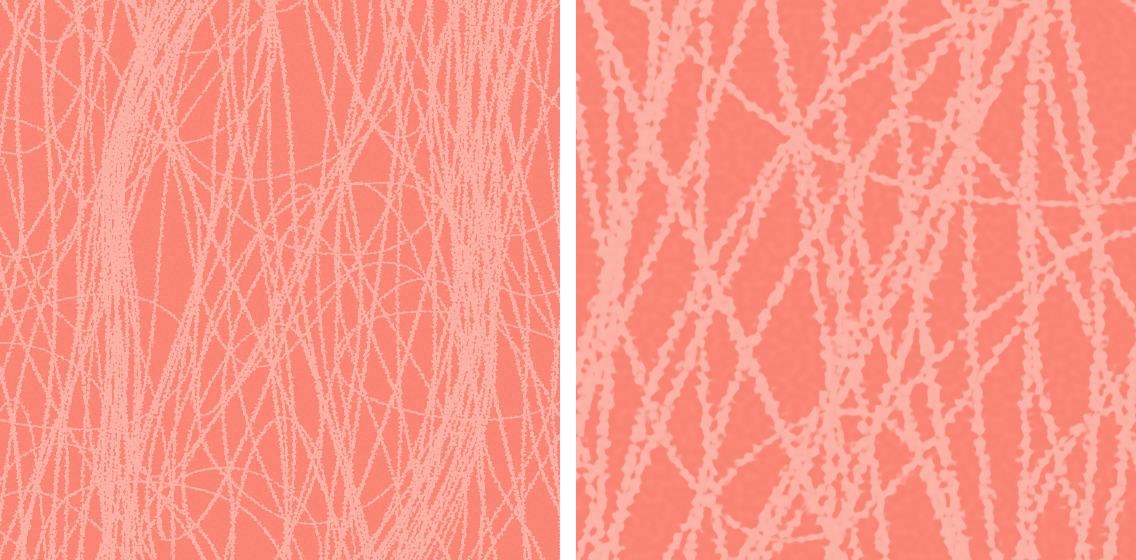
Left: the whole. Right: its middle third, enlarged.
This pattern is drawn by a WebGL 2 fragment shader. Its source:

```glsl
#version 300 es
precision highp float;

uniform vec2 u_resolution;
out vec4 fragColor;

// Colours
const vec3 CORAL = vec3(0.982, 0.522, 0.460);
const vec3 BLUSH = vec3(0.985, 0.690, 0.642);
const float MOTTLE = 0.025;

// Line quality, in canvas units
const float THIN = 0.0017;        // half width of level strokes
const float THICK = 0.0032;       // half width of upright strokes
const float EDGE = 0.0012;
const float GRAIN_SCALE = 210.0;
const float GRAIN_DEPTH = 0.0056;
const float WARP_SCALE = 3.5;
const float WARP_DEPTH = 0.035;

// Stroke counts
const int STRANDS = 46;
const int BUNDLE_STRANDS = 15;
const int ARCHES = 20;
const int LOOPS = 18;

// Bundle layout
const vec2 KNOT = vec2(0.20, 0.62);
const float BUNDLE_BEND = 0.75;
const vec2 BUNDLE_TURN = vec2(1.05, 1.0);

vec4 hash4(float n) {
    vec4 q = fract(n * vec4(0.1031, 0.1030, 0.0973, 0.1099));
    q += dot(q, q.wzxy + 33.33);
    return fract((q.xxyz + q.yzzw) * q.zywx);
}

vec2 latticeGradient(vec2 cell) {
    vec3 q = fract(cell.xyx * vec3(0.1031, 0.1030, 0.0973));
    q += dot(q, q.yzx + 33.33);
    float angle = 6.2832 * fract((q.x + q.y) * q.z);
    return vec2(cos(angle), sin(angle));
}

float gradientNoise(vec2 p) {
    vec2 cell = floor(p), f = fract(p);
    vec2 w = f * f * f * (f * (f * 6.0 - 15.0) + 10.0);
    vec2 e = vec2(0.0, 1.0);
    float a = dot(latticeGradient(cell), f);
    float b = dot(latticeGradient(cell + e.yx), f - e.yx);
    float c = dot(latticeGradient(cell + e.xy), f - e.xy);
    float d = dot(latticeGradient(cell + e.yy), f - e.yy);
    return mix(mix(a, b, w.x), mix(c, d, w.x), w.y);
}

// Signed depth inside a stroke along field = 0; upright strokes are wider and rougher
float stroke(float field, vec2 slope, float weight, float grain) {
    float len = max(length(slope), 1e-4);
    float upright = abs(slope.x) / len;
    float halfWidth = mix(THIN, THICK * mix(0.75, 1.2, weight), upright * upright);
    return halfWidth - abs(field) / len + grain * mix(0.25, 1.0, upright);
}

// Long wavy line running from bottom to top
float strand(vec2 p, float id, float x, float tilt, float grain) {
    vec4 h = hash4(id + 0.5);
    float amp = mix(0.015, 0.08, h.x), freq = mix(2.5, 7.0, h.y);
    float phase = freq * p.y + 6.2832 * h.z;
    float field = p.x - x - amp * sin(phase);
    return stroke(field, vec2(1.0, -tilt - amp * freq * cos(phase)), h.w, grain);
}

// Dense sheaf that narrows at the knot and bends away above it
float bundle(vec2 p, float seed, float grain) {
    float ink = -1.0;
    float y = p.y - KNOT.y, above = max(y, 0.0);
    for (int i = 0; i < BUNDLE_STRANDS; i++) {
        float id = seed + float(i);
        vec4 h = hash4(id);
        float tilt = 0.08 + 0.32 * (h.y - 0.5);
        float x = KNOT.x + 0.07 * (h.x - 0.5) + tilt * y + BUNDLE_BEND * above * above;
        float field = p.x - x - 0.012 * sin(9.0 * y + 6.2832 * h.z);
        vec2 slope = vec2(1.0, -tilt - 2.0 * BUNDLE_BEND * above);
        ink = max(ink, stroke(field, slope, h.w, grain));
    }
    return ink;
}

// Open curve, either upright or hanging
float arch(vec2 p, float id, float grain) {
    vec4 h = hash4(id), k = hash4(id + 0.5);
    float shear = 0.6 * (k.x - 0.5);
    float v = p.y - h.y, u = p.x - mix(-0.05, 1.05, h.x) - shear * v;
    float bend = mix(3.0, 45.0, h.z * h.z) * (h.w < 0.5 ? -1.0 : 1.0);
    vec2 slope = vec2(-2.0 * bend * u, 1.0 + 2.0 * bend * u * shear);
    return stroke(v - bend * u * u, slope, k.y, grain);
}

// Closed, leaning oval
float loop(vec2 p, float id, float grain) {
    vec4 h = hash4(id), k = hash4(id + 0.5);
    float shear = 0.8 * (k.x - 0.5);
    vec2 radius = mix(vec2(0.06, 0.09), vec2(0.26, 0.34), h.zw);
    vec2 q = p - mix(vec2(-0.1), vec2(1.1), h.xy);
    q.x -= shear * q.y;
    q /= radius;
    float r = max(length(q), 1e-3);
    vec2 slope = q / (r * radius);
    slope.y -= shear * slope.x;
    return stroke(r - 1.0, slope, k.y, grain);
}

void main() {
    vec2 p = gl_FragCoord.xy / u_resolution.y;
    float noise = gradientNoise(p * GRAIN_SCALE);
    float grain = GRAIN_DEPTH * noise;
    vec2 warp = vec2(gradientNoise(p * WARP_SCALE), gradientNoise(p * WARP_SCALE + 41.3));
    vec2 bent = p + WARP_DEPTH * warp;

    // Layers of strokes
    float ink = max(bundle(p, 211.0, grain), bundle(BUNDLE_TURN - p, 307.0, grain));
    for (int i = 0; i < STRANDS; i++) {
        float id = 11.0 + float(i);
        vec4 h = hash4(id);
        float tilt = 0.75 * (h.y - 0.5);
        float x = mix(-0.1, 1.1, (float(i) + h.x) / float(STRANDS)) + tilt * (p.y - 0.5);
        ink = max(ink, strand(p, id, x, tilt, grain));
    }
    for (int i = 0; i < ARCHES; i++) ink = max(ink, arch(bent, 101.0 + float(i), grain));
    for (int i = 0; i < LOOPS; i++) ink = max(ink, loop(bent, 157.0 + float(i), grain));

    // Colour
    float edge = max(EDGE, 0.6 / u_resolution.y);
    vec3 colour = mix(CORAL, BLUSH, smoothstep(-edge, edge, ink));
    colour += MOTTLE * noise * vec3(0.3, 1.0, 1.0);
    fragColor = vec4(colour, 1.0);
}
```
